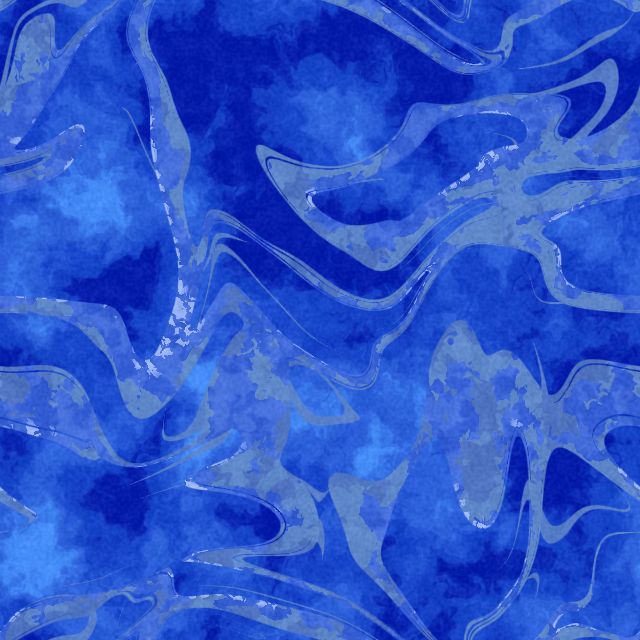
Reproduce this pattern procedurally as a Shadertoy shader.

```glsl
// Marbled blue paint: grey-blue ribbons swirl over mottled ultramarine clouds.
// Ribbons are bands around the zero lines of repeatedly warped gradient noise;
// every noise lattice wraps at a whole number of cells, so the canvas tiles.

vec2 gradient(ivec2 cell, int period, int seed) {
    // The offset keeps the remainder's operand positive, where it is defined
    uvec2 c = uvec2((cell + 64 * period) % period);
    uint h = c.x * 1597u + c.y * 51749u + uint(seed) * 79193u + 977u;
    h = (h ^ (h >> 15)) * 739391u;
    h = (h ^ (h >> 13)) * 668265u;
    h ^= h >> 16;
    float angle = float(h & 65535u) / 65536.0 * 6.28318;
    return vec2(cos(angle), sin(angle));
}

// Gradient noise with a whole number of cells per canvas, about -0.7 to 0.7
float noise(vec2 uv, int cells, int seed) {
    vec2 p = uv * float(cells), f = fract(p);
    ivec2 i = ivec2(floor(p)), e = ivec2(1, 0);
    vec2 s = f * f * f * (f * (f * 6.0 - 15.0) + 10.0);
    float a = dot(gradient(i, cells, seed), f);
    float b = dot(gradient(i + e.xy, cells, seed), f - vec2(1, 0));
    float c = dot(gradient(i + e.yx, cells, seed), f - vec2(0, 1));
    float d = dot(gradient(i + e.xx, cells, seed), f - vec2(1, 1));
    return mix(mix(a, b, s.x), mix(c, d, s.x), s.y);
}

float fbm(vec2 uv, int cells, int octaves, int seed) {
    float sum = 0.0, amp = 1.0;
    for (int k = 0; k < octaves; k++) {
        sum += amp * noise(uv, cells, seed + k);
        cells *= 2;
        amp *= 0.58;
    }
    return sum;
}

vec2 noise2(vec2 uv, int cells, int seed) {
    return vec2(noise(uv, cells, seed), noise(uv, cells, seed + 50));
}

// Antialiased coverage of the region where d is positive
float cover(float d) {
    return smoothstep(-0.8, 0.8, d / max(fwidth(d), 0.00001));
}

vec3 clouds(vec2 uv) {
    // Jittered lookup gives the clouds torn, dabbed borders
    vec2 torn = uv + 0.05 * noise2(uv, 7, 11) + 0.022 * noise2(uv, 34, 12) + 0.01 * noise2(uv, 76, 13);
    float v = fbm(torn, 4, 6, 20);
    // Soft terraces leave small blotches with visible rims
    float level = v * 9.0 + 0.5 * noise(torn, 24, 27);
    v = mix(v, (floor(level) + smoothstep(0.3, 0.7, fract(level)) - 0.5) / 9.0, 0.6);
    vec3 col = mix(vec3(0.02, 0.11, 0.67), vec3(0.09, 0.27, 0.79), smoothstep(-0.36, -0.08, v));
    col = mix(col, vec3(0.17, 0.37, 0.85), smoothstep(-0.04, 0.2, v));
    return mix(col, vec3(0.27, 0.55, 0.97), smoothstep(0.22, 0.6, v));
}

void mainImage(out vec4 fragColor, in vec2 fragCoord) {
    vec2 uv = fragCoord / iResolution.xy;
    vec3 col = clouds(uv);

    // Liquid flow: each pass drags the previous result further
    vec2 flow = uv;
    for (int k = 0; k < 4; k++)
        flow += 0.15 * noise2(flow, 2 + k, 100 + k);

    // Broad ribbons lie mostly across and taper where the width falls below zero
    vec2 flat_flow = flow * vec2(1, 2);
    float field = noise(flat_flow, 3, 200);
    float width = min(0.125 + 0.25 * noise(flow, 3, 210), 0.2);
    float inside = width - abs(field);
    float ribbon = cover(inside);

    // Hairline gaps that follow the ribbon borders
    float gapWidth = 0.028 * noise(flow, 5, 220);
    ribbon *= 1.0 - 0.9 * cover(gapWidth - abs(inside - 0.03));

    // Thin whiskers beside the ribbons
    float strand = noise(flat_flow, 4, 230);
    float whisker = cover(0.1 * noise(flow, 4, 240) - abs(strand));

    // Ragged periwinkle patches gather along one side of each ribbon
    float side = field / max(width, 0.02);
    vec2 dab = uv + 0.01 * noise2(uv, 44, 250) + 0.005 * noise2(uv, 90, 251);
    float mottle = fbm(mix(dab, flow, 0.35), 22, 4, 260) + 0.4 * side + 0.7 * noise(uv, 3, 270);
    float patches = smoothstep(-0.03, 0.03, mottle + 0.04);
    float dull = smoothstep(-0.05, 0.05, fbm(dab, 13, 4, 280) + 0.5 * noise(uv, 4, 285) - 0.07);
    vec3 grey = mix(vec3(0.38, 0.54, 0.79), vec3(0.32, 0.46, 0.75), dull);
    vec3 periwinkle = mix(vec3(0.21, 0.37, 0.83), vec3(0.29, 0.45, 0.87), smoothstep(-0.2, 0.2, fbm(dab, 24, 3, 290)));
    vec3 paint = mix(grey, periwinkle, patches);

    col = mix(col, vec3(0.36, 0.51, 0.78), 0.9 * whisker);
    col = mix(col, paint, 0.95 * ribbon);

    // Pale broken flecks along the periwinkle border
    float rim = smoothstep(0.35, 0.9, side) * smoothstep(-0.05, 0.15, noise(uv, 6, 300));
    float chips = smoothstep(0.0, 0.08, fbm(dab, 52, 3, 310) - 0.5 + 0.5 * rim);
    col = mix(col, vec3(0.68, 0.77, 0.98), 0.85 * chips * rim * ribbon);

    // Faint brush streaks and paper grain
    col += 0.04 * fbm(dab, 34, 3, 320) + 0.05 * noise(uv, 170, 330);
    fragColor = vec4(clamp(col, 0.0, 1.0), 1.0);
}
```
